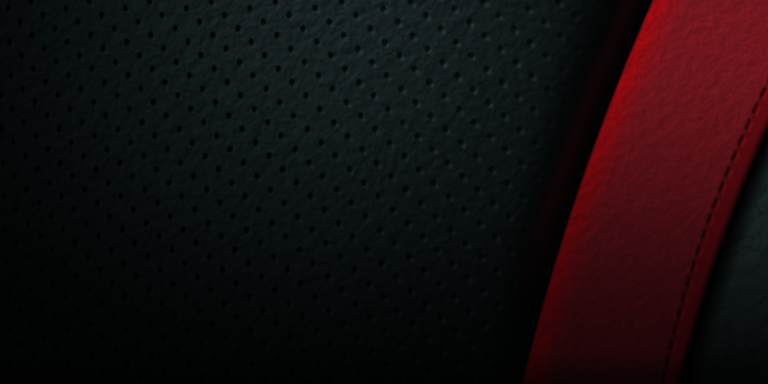
A WebGL 2 fragment shader for this texture:

```glsl
#version 300 es
precision highp float;
// Dark perforated leather panel beside a curved, stitched red leather band.

#define HOLE_RADIUS 0.0085
#define HOLE_STEP_A vec2(0.070, 0.018)
#define HOLE_STEP_B vec2(0.033, 0.054)
#define STITCH_PITCH 0.041
#define GRAIN_SCALE 115.0
#define PANEL_COLOR vec3(0.088, 0.125, 0.130)
#define SIDE_COLOR vec3(0.095, 0.128, 0.132)
#define BAND_DARK vec3(0.110, 0.018, 0.028)
#define BAND_LIGHT vec3(0.450, 0.085, 0.115)
#define RIM_COLOR vec3(0.620, 0.030, 0.055)

uniform vec2 u_resolution;
out vec4 fragColor;

float hash(vec2 p) {
    vec3 q = fract(vec3(p.xyx) * 0.1031);
    q += dot(q, q.yzx + 33.33);
    return fract((q.x + q.y) * q.z);
}

float noise(vec2 p) {
    vec2 i = floor(p), f = fract(p);
    f = f * f * (3.0 - 2.0 * f);
    return mix(mix(hash(i), hash(i + vec2(1, 0)), f.x),
               mix(hash(i + vec2(0, 1)), hash(i + vec2(1, 1)), f.x), f.y);
}

// Leather relief lit from the upper left, roughly in -1..1.
float grain(vec2 p) {
    vec2 q = p * GRAIN_SCALE;
    q += 1.5 * noise(q * 0.4);
    vec2 lightStep = vec2(-0.35, 0.4);
    float fine = noise(q) - noise(q + lightStep);
    float broad = noise(q * 0.5 + 7.0) - noise(q * 0.5 + 7.0 + lightStep);
    return fine + broad;
}

// Horizontal position of a curve at height y.
float curveX(vec3 k, float y) {
    return k.x + y * (k.y + y * k.z);
}

vec3 panel(vec2 p, float gap) {
    // Soft pool of light at the top, fading into the fold by the band.
    float across = (p.x - 0.90) / 0.78;
    float light = exp(-across * across) * (0.06 + 0.94 * smoothstep(-0.08, 1.05, p.y));
    float flatPart = smoothstep(0.04, 0.10 + 0.17 * p.y, gap);
    light *= mix(0.06, 1.0, flatPart);
    vec3 color = PANEL_COLOR * light * (1.0 + 0.40 * grain(p)) + vec3(0.003, 0.006, 0.006);

    // Staggered holes, packed closer towards the left.
    mat2 lattice = mat2(HOLE_STEP_A, HOLE_STEP_B);
    vec2 q = vec2(p.x * (1.20 - 0.11 * p.x), p.y * 1.03);
    vec2 cell = inverse(lattice) * q;
    vec2 d = lattice * (cell - round(cell));
    d.y *= 0.82;
    float hole = 1.0 - smoothstep(0.45, 1.25, length(d) / HOLE_RADIUS);
    float lip = exp(-pow(length(d - vec2(0.008, -0.008)) / 0.006, 2.0));
    float rightward = smoothstep(0.5, 1.4, p.x);
    color *= 1.0 - hole * flatPart * mix(0.88, 0.60, rightward);
    color += PANEL_COLOR * lip * flatPart * (0.15 + light) * mix(0.18, 0.80, rightward);

    // Faint red reflection inside the fold.
    float fold = exp(-pow((gap - 0.055) / 0.025, 2.0));
    return color + vec3(0.055, 0.004, 0.008) * fold * smoothstep(0.1, 0.6, p.y);
}

vec3 redBand(vec2 p, float fromLeft, float fromRight, float fromSeam) {
    float height = smoothstep(-0.05, 1.0, p.y);
    vec3 color = mix(BAND_DARK, BAND_LIGHT, height);

    // Saturated rolled rim on the left, darker fold past the seam.
    float rim = exp(-pow(max(fromLeft - 0.012, 0.0) / 0.050, 2.0));
    color = mix(color, RIM_COLOR * (0.30 + 0.70 * height), rim * 0.85);
    color *= 1.0 + 0.16 * grain(p);
    float pastSeam = smoothstep(-0.004, 0.010, fromSeam);
    color = mix(color, vec3(0.34, 0.025, 0.045) * (0.38 + 0.75 * height), pastSeam * 0.75);
    color *= smoothstep(-0.008, 0.022, fromRight);

    // Seam groove with slanted stitches.
    float along = abs(fract((p.y + fromSeam * 0.6) / STITCH_PITCH) - 0.5);
    float dash = 1.0 - smoothstep(0.25, 0.38, along);
    float groove = exp(-pow(fromSeam / 0.006, 2.0));
    float ridge = exp(-pow((fromSeam - 0.010) / 0.005, 2.0));
    color *= 1.0 - groove * (0.18 + 0.42 * dash);
    color *= 1.0 + 0.30 * ridge * dash;
    return color * smoothstep(-0.004, 0.010, fromLeft);
}

vec3 sidePanel(vec2 p, float fromBand) {
    float light = (0.20 + 0.95 * smoothstep(-0.05, 0.62, p.y)) * smoothstep(0.0, 0.07, fromBand);
    float crease = noise(p * vec2(24.0, 42.0) + 2.0 * noise(p * 18.0));
    float line = 1.0 - smoothstep(0.0, 0.07, abs(crease - 0.5));
    return SIDE_COLOR * light * (1.0 + 0.20 * grain(p * 0.6) - 0.18 * line);
}

void main() {
    vec2 p = gl_FragCoord.xy / u_resolution.y;
    p.x *= 2.0 * u_resolution.y / u_resolution.x;
    float edge = 1.5 / u_resolution.y;

    float fromLeft = p.x - curveX(vec3(1.357, 0.24, 0.10), p.y);
    float fromRight = curveX(vec3(1.771, 0.25, 0.14), p.y) - p.x;
    float fromSeam = p.x - curveX(vec3(1.725, 0.20, 0.19), p.y);

    vec3 color = panel(p, -fromLeft);
    color = mix(color, redBand(p, fromLeft, fromRight, fromSeam), smoothstep(-edge, edge, fromLeft));
    color = mix(color, sidePanel(p, -fromRight), smoothstep(-edge, edge, -fromRight));
    color *= mix(0.55, 1.0, smoothstep(0.0, 0.10, p.y));
    fragColor = vec4(max(color, 0.0), 1.0);
}
```
